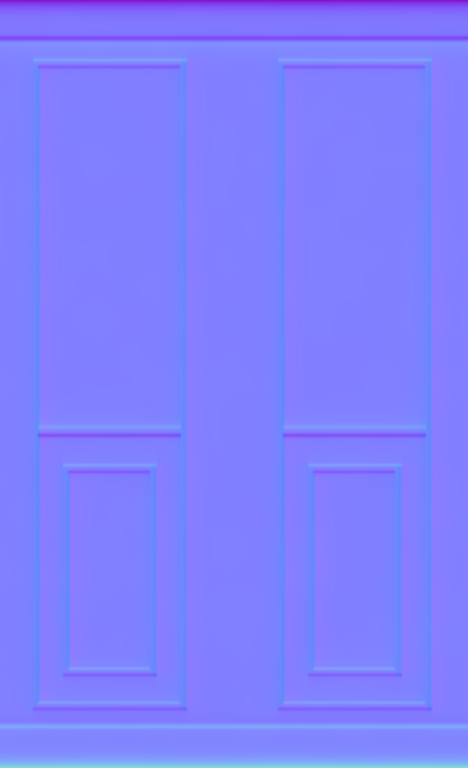
A WebGL 2 fragment shader for this texture map:

```glsl
#version 300 es
precision highp float;

uniform vec2 u_resolution;
out vec4 fragColor;

// Layout, in units of the canvas height
const float ASPECT = 0.6094;
const float PERIOD = 0.319;
const float CELL_SHIFT = 0.0169;
const vec2 DOOR_LO = vec2(0.0430, 0.0742);
const vec2 DOOR_HI = vec2(0.2435, 0.9245);
const vec2 INSET_LO = vec2(0.0820, 0.1185);
const vec2 INSET_HI = vec2(0.2044, 0.3971);
const vec2 RAIL_X = vec2(0.0495, 0.2357);
const float RAIL_TOP = 0.4440;
const float RAIL_BOTTOM = 0.4330;
const float CORNICE = 0.9500;
const float SKIRTING = 0.0545;

// Relief
const float BEAD = 0.0026;
const float HALO = 0.0110;
const float SPAN_SOFT = 0.0020;
const float SIDE_TILT = 0.35;
const float GRAIN_SCALE = 24.0;
const float GRAIN_SLOPE = 0.016;
const vec2 FLAT_BIAS = vec2(0.008, 0.0);

float hash(vec2 cell) {
    vec3 q = fract(cell.xyx * 0.1031);
    q += dot(q, q.yzx + 33.33);
    return fract((q.x + q.y) * q.z);
}

float noise(vec2 p) {
    vec2 i = floor(p), f = fract(p);
    f = f * f * (3.0 - 2.0 * f);
    return mix(mix(hash(i), hash(i + vec2(1, 0)), f.x),
               mix(hash(i + vec2(0, 1)), hash(i + vec2(1, 1)), f.x), f.y);
}

// Narrow slope centred on an edge
float bead(float t, float width) {
    return exp(-t * t / (width * width));
}

// One-sided slope fading away from an edge
float skirt(float t) {
    return smoothstep(-0.001, 0.003, t) * exp(-max(t, 0.0) / HALO);
}

float span(float t, float lo, float hi) {
    return smoothstep(lo - SPAN_SOFT, lo + SPAN_SOFT, t)
         * (1.0 - smoothstep(hi - SPAN_SOFT, hi + SPAN_SOFT, t));
}

// Slope of a raised rectangular moulding
vec2 frameSlope(vec2 p, vec2 lo, vec2 hi) {
    vec2 a = p - lo, b = hi - p;
    float alongX = span(p.x, lo.x, hi.x);
    float innerX = span(p.x, lo.x + 0.007, hi.x - 0.009);
    float alongY = span(p.y, lo.y, hi.y);
    float innerY = span(p.y, lo.y + 0.010, hi.y - 0.010);

    float outerSides = -0.11 * bead(a.x - 0.0005, BEAD)
                     - 0.25 * bead(b.x - 0.0035, BEAD)
                     - 0.07 * skirt(-a.x) + 0.13 * skirt(-b.x);
    float innerSides = -0.28 * bead(a.x - 0.0064, BEAD)
                     - 0.15 * bead(b.x - 0.0105, BEAD)
                     + 0.13 * skirt(a.x - 0.0090) * step(0.0, b.x)
                     - 0.06 * skirt(b.x - 0.0130) * step(0.0, a.x);
    float outerEnds = 0.22 * bead(b.y - 0.0026, BEAD)
                    - 0.24 * bead(a.y - 0.0026, BEAD)
                    + 0.04 * skirt(-b.y) - 0.04 * skirt(-a.y);
    float innerEnds = -0.27 * bead(b.y - 0.0117, BEAD)
                    + 0.22 * bead(a.y - 0.0110, BEAD)
                    - 0.04 * skirt(b.y - 0.0145) * step(0.0, a.y)
                    + 0.05 * skirt(a.y - 0.0145) * step(0.0, b.y);

    float sides = outerSides * alongY + innerSides * innerY;
    float ends = outerEnds * alongX + innerEnds * innerX;
    return vec2(sides, ends - SIDE_TILT * sides);
}

// Cross rail between the tall and the short panel
float railSlope(vec2 p) {
    float slope = 0.20 * bead(p.y - RAIL_TOP, 0.0035)
                - 0.36 * bead(p.y - RAIL_BOTTOM, 0.0029)
                + 0.07 * skirt(p.y - RAIL_TOP - 0.003)
                - 0.03 * skirt(RAIL_BOTTOM - 0.003 - p.y);
    return slope * span(p.x, RAIL_X.x, RAIL_X.y);
}

// Full-width mouldings at the top and foot
float borderSlope(float y) {
    float top = -0.88 * exp(-(1.0 - y) / 0.0100)
              - 0.40 * bead(y - CORNICE, 0.0030)
              - 0.13 * skirt(y - CORNICE)
              + 0.17 * skirt(CORNICE - 0.004 - y);
    float foot = 0.78 * exp(-y / 0.0095)
               + 0.26 * bead(y - SKIRTING, 0.0032)
               + 0.12 * skirt(SKIRTING - y)
               - 0.05 * skirt(y - SKIRTING - 0.004);
    return top + foot;
}

void main() {
    vec2 p = gl_FragCoord.xy / u_resolution * vec2(ASPECT, 1.0);
    vec2 cell = vec2(mod(p.x + CELL_SHIFT, PERIOD) - CELL_SHIFT, p.y);

    vec2 slope = FLAT_BIAS;
    slope += frameSlope(cell, DOOR_LO, DOOR_HI);
    slope += frameSlope(cell, INSET_LO, INSET_HI);
    slope.y += railSlope(cell) + borderSlope(p.y);

    // Faint unevenness of the painted surface
    vec2 g = p * GRAIN_SCALE;
    slope += GRAIN_SLOPE * (vec2(noise(g), noise(g + 17.0)) - 0.5);

    // Pack the unit normal into colour
    slope = clamp(slope, -0.9, 0.9);
    float z = sqrt(max(1.0 - dot(slope, slope), 0.0));
    fragColor = vec4(vec3(slope, z) * 0.5 + 0.5, 1.0);
}
```
